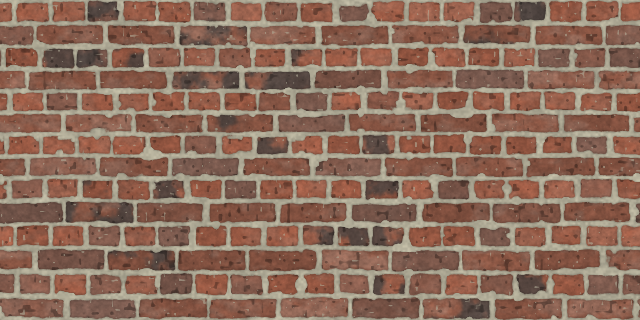
Write a Shadertoy shader that draws this texture.

```glsl
// Weathered red brick wall: courses of long stretchers alternate with courses
// of short headers in pale mortar. Each brick is a rounded box whose outline is
// roughened by noise; hashes per brick choose its tone, size and scorching.

#define COURSES 14.0
#define STRETCHERS 9.0     // bricks across a long course
#define HEADERS 18.0       // bricks across a short course
#define JOINT 0.20         // mortar width, in course heights
#define CORNER 0.09        // corner radius
#define ROUGHNESS 0.17     // raggedness of the brick outline
#define SCORCHED 0.11      // share of bricks with black burns
#define GRAIN 0.20         // strength of the fine surface grain

const vec3 MORTAR  = vec3(0.69, 0.67, 0.59);
const vec3 RED     = vec3(0.53, 0.33, 0.26);
const vec3 ORANGE  = vec3(0.60, 0.35, 0.265);
const vec3 BLOOM   = vec3(0.57, 0.42, 0.36);
const vec3 DULL    = vec3(0.45, 0.34, 0.30);
const vec3 SOOT    = vec3(0.27, 0.25, 0.24);

// Horizontal shift of each course, in bricks, from the bottom up
const float SHIFT[14] = float[14](0.93, 0.46, 0.49, 0.43, 0.90, 0.26, 0.39,
                                  0.16, 0.88, 0.26, 0.39, 0.10, 0.49, 0.42);

float hash(vec2 p) {
    vec3 q = fract(p.xyx * 0.1031);
    q += dot(q, q.yzx + 33.33);
    return fract((q.x + q.y) * q.z);
}

float noise(vec2 p) {
    vec2 i = floor(p), f = fract(p);
    f = f * f * (3.0 - 2.0 * f);
    return mix(mix(hash(i), hash(i + vec2(1, 0)), f.x),
               mix(hash(i + vec2(0, 1)), hash(i + vec2(1, 1)), f.x), f.y);
}

float fbm(vec2 p) {
    float sum = 0.0, amp = 0.533;
    for (int k = 0; k < 4; k++) {
        sum += amp * noise(p);
        p = p * 2.03 + 17.3;
        amp *= 0.5;
    }
    return sum;
}

float roundedBox(vec2 p, vec2 halfSize, float radius) {
    vec2 q = abs(p) - halfSize + radius;
    return length(max(q, 0.0)) + min(max(q.x, q.y), 0.0) - radius;
}

vec3 brickColor(vec2 p, vec2 id, bool isLong, float d) {
    float tone = hash(id + 3.7), age = hash(id + 41.3);
    vec2 q = p + 31.0 * vec2(tone, age);

    // Base clay with pale bloom on the long faces and some dull bricks
    vec3 col = isLong ? RED : ORANGE;
    float bloom = smoothstep(0.38, 0.72, fbm(q * vec2(1.2, 2.0)) + 0.25 * (age - 0.5));
    col = mix(col, BLOOM, bloom * (isLong ? 0.75 : 0.35));
    col = mix(col, DULL, 0.85 * smoothstep(0.62, 0.95, tone));
    col *= 0.93 + 0.14 * age;

    // Scorch marks cover part of a few bricks
    float burnt = step(1.0 - SCORCHED, hash(id + 87.1));
    col = mix(col, SOOT, 0.8 * burnt * smoothstep(0.36, 0.62, fbm(q * 1.1 + 9.0)));

    // Grain, pits, pale specks and a darker rim
    col *= 1.0 + GRAIN * 1.6 * (fbm(q * 4.5) - 0.5) + GRAIN * 0.5 * (noise(p * 11.0) - 0.5);
    col *= 1.0 - 0.30 * smoothstep(0.76, 0.92, noise(q * 5.0));
    col = mix(col, MORTAR, 0.6 * smoothstep(0.88, 0.97, noise(q * 6.3 + 50.0)));
    return col * (1.0 - 0.12 * smoothstep(-0.12, 0.0, d));
}

vec3 mortarColor(vec2 p, float d) {
    vec3 col = MORTAR * (1.0 + 0.22 * (fbm(p * 1.7) - 0.5));
    col *= 1.0 + 0.14 * (noise(p * 9.0) - 0.5);
    return col * (1.0 - 0.13 * smoothstep(0.09, 0.0, d));
}

void mainImage(out vec4 fragColor, in vec2 fragCoord) {
    vec2 uv = fragCoord / iResolution.xy;
    vec2 p = uv * vec2(2.0, 1.0) * COURSES;
    float pixel = COURSES / iResolution.y;

    // Uneven course heights and slightly wavy beds
    float y = p.y - COURSES * (0.007 - 0.009 * cos(6.2832 * (uv.y + 0.1)));
    y += 0.08 * (noise(p * vec2(0.35, 0.2)) - 0.5);
    float course = mod(floor(y), COURSES);
    bool isLong = mod(course, 2.0) < 0.5;

    // Brick cell within the course
    float count = isLong ? STRETCHERS : HEADERS;
    float width = 2.0 * COURSES / count;
    float x = uv.x * count - SHIFT[int(course)];
    vec2 id = vec2(mod(floor(x), count), course);
    vec2 local = (vec2(fract(x), fract(y)) - 0.5) * vec2(width, 1.0);

    // Small differences in place and size, then a ragged outline
    vec2 jitter = vec2(hash(id + 11.0), hash(id + 23.0)) - 0.5;
    local -= jitter * vec2(0.08, 0.04);
    vec2 halfSize = 0.5 * (vec2(width, 1.0) - JOINT);
    halfSize -= vec2(0.05, 0.03) * (hash(id + 67.0) - 0.4);
    float d = roundedBox(local, halfSize, CORNER);
    d += ROUGHNESS * (fbm(p * 2.6) - 0.5);
    d += 0.15 * smoothstep(0.74, 0.95, noise(p * 1.9 + 70.0));

    float cover = 1.0 - smoothstep(-0.6, 0.6, d / max(pixel, 0.03));
    vec3 col = mix(mortarColor(p, d), brickColor(p, id, isLong, d), cover);
    fragColor = vec4(clamp(col, 0.0, 1.0), 1.0);
}
```
